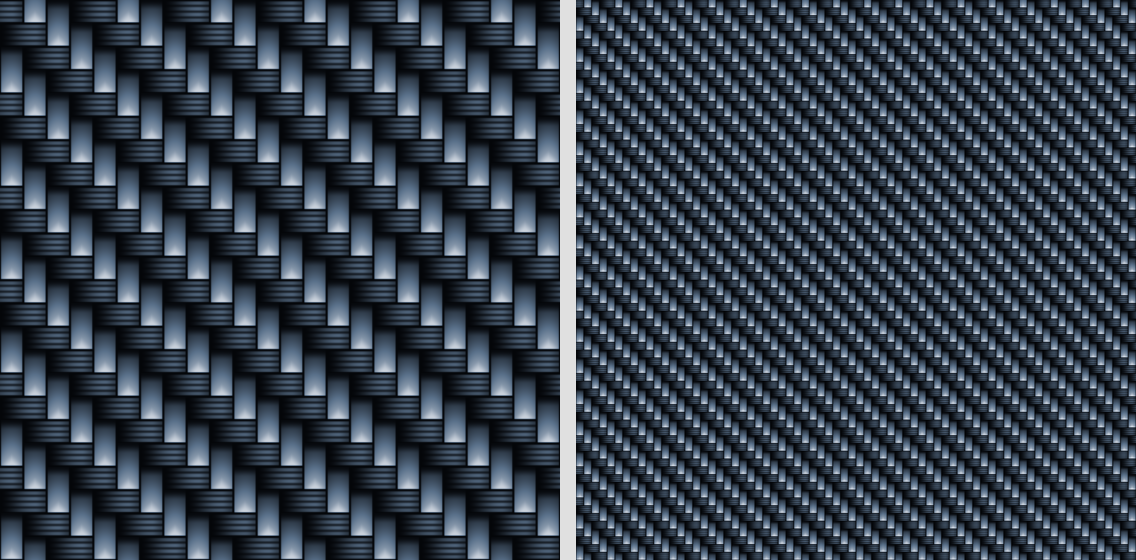
Left: one tile. Right: repeated 3 by 3.
Reproduce this pattern procedurally as a Shadertoy shader.

```glsl
// Two-over-two twill weave of glossy upright tows and dark ribbed cross tows in steel blue.
#define CELLS 24.0        // tows across and down, a multiple of four
#define STRANDS 4.0       // ribs in each cross tow
#define GAP 0.09          // soft dark seam, in tow widths
#define RIB_DEPTH 0.68    // darkness of the grooves
#define CROSS_LIGHT 0.44  // peak light on cross tows
#define SHADOW vec3(0.015, 0.022, 0.035)
#define STEEL vec3(0.35, 0.44, 0.54)
#define SHINE vec3(0.79, 0.82, 0.86)

// Dark to steel to pale metal
vec3 metal(float light) {
    vec3 lower = mix(SHADOW, STEEL, clamp(light * 2.0, 0.0, 1.0));
    return mix(lower, SHINE, clamp(light * 2.0 - 1.0, 0.0, 1.0));
}

// Fades to dark at a seam; never thinner than a pixel
float seam(float dist, float pixel) {
    return smoothstep(0.0, max(GAP, 1.5 * pixel), dist);
}

// across: 0..1 over the width, along: 0 at the bottom end, 1 at the tucked top
float uprightLight(float across, float along, float pixel) {
    float side = abs(across * 2.0 - 1.0);
    float ramp = 0.16 + 0.76 * pow(1.0 - along, 1.25);
    float body = ramp * (1.0 - 0.32 * side * side);
    float glint = 0.14 * smoothstep(-0.06, 0.16, 0.25 * (1.0 - side) - along);
    float tuck = smoothstep(1.0, 0.78, along);
    float edge = seam(min(across, 1.0 - across), pixel) * seam(along * 2.0, pixel);
    return (body + glint) * mix(0.1, 1.0, tuck) * edge;
}

// across: 0..1 over the width, along: 0 at the tucked left end, 1 at the right
float crossLight(float across, float along, float pixel) {
    float side = across * 2.0 - 1.0;
    float ribs = 1.0 - RIB_DEPTH * pow(abs(cos(3.14159 * STRANDS * across)), 3.0);
    float bend = smoothstep(0.0, 0.75, along) * (1.0 - 0.4 * smoothstep(0.75, 1.0, along));
    float edge = seam(min(across, 1.0 - across), pixel) * seam((1.0 - along) * 2.0, pixel);
    return CROSS_LIGHT * bend * ribs * (1.0 - 0.3 * side * side) * edge;
}

void mainImage(out vec4 fragColor, in vec2 fragCoord) {
    vec2 grid = fragCoord / iResolution.xy * CELLS;
    float pixel = CELLS / min(iResolution.x, iResolution.y);
    vec2 cell = floor(grid);
    vec2 local = grid - cell;

    // Each diagonal step shifts the float by one tow
    float phase = mod(cell.x + cell.y, 4.0);
    float light = phase < 1.5
        ? uprightLight(local.x, (phase + local.y) * 0.5, pixel)
        : crossLight(local.y, (phase - 2.0 + local.x) * 0.5, pixel);

    fragColor = vec4(metal(light), 1.0);
}
```
